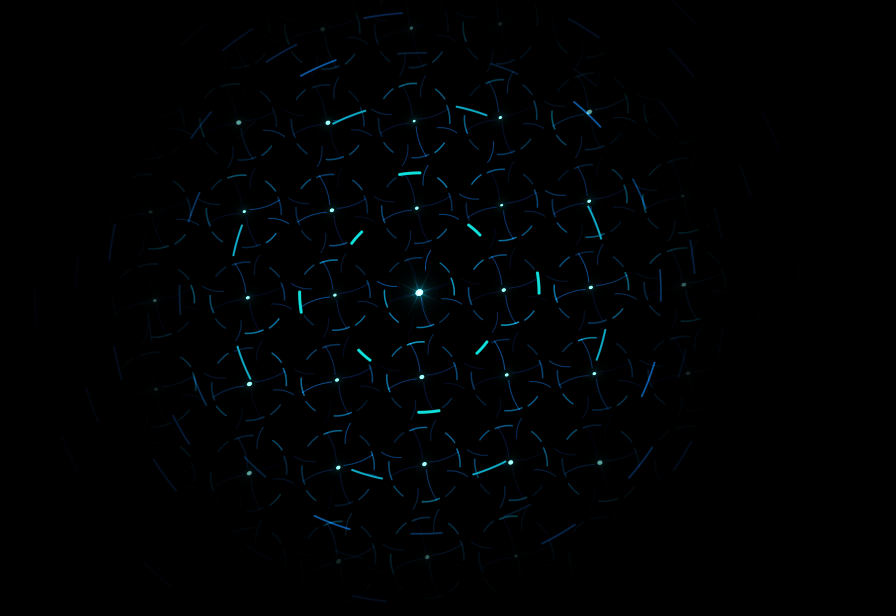
A Shadertoy shader for this background:

```glsl
float hash(vec2 p) {
    return fract(sin(dot(p, vec2(127.1, 311.7))) * 4375.85);
}

// Repeats the plane around the origin: local position and sector number
vec3 fold(vec2 p, float count, float offset) {
    float sector = 6.28318 / count;
    float angle = atan(p.y, p.x) - offset;
    float id = floor(angle / sector + 0.5);
    angle -= id * sector;
    return vec3(length(p) * vec2(cos(angle), sin(angle)), mod(id, count));
}

// Distance to a short arc centred on the local x axis
float arc(vec2 p, float radius, float halfLength) {
    float along = abs(atan(p.y, p.x)) * radius;
    return length(vec2(length(p) - radius, max(along - halfLength, 0.0)));
}

// Distance to a slightly bent line running outwards
float spoke(vec2 p, float start, float end, float bend) {
    float t = clamp((p.x - start) / (end - start), 0.0, 1.0);
    return length(p - vec2(mix(start, end, t), bend * t * (1.0 - t)));
}

float ink(float d, float width, float pixel) {
    return 1.0 - smoothstep(width - 0.7 * pixel, width + 0.7 * pixel, d);
}

void mainImage(out vec4 fragColor, in vec2 fragCoord) {
    const vec3 navy = vec3(0.05, 0.11, 0.36);
    const vec3 blue = vec3(0.05, 0.36, 0.66);
    const vec3 cyan = vec3(0.06, 0.88, 0.86);

    // One unit is one lattice cell, tilted and stretched outwards
    float pixel = 7.33 / iResolution.y;
    vec2 p = (fragCoord - vec2(0.468, 0.525) * iResolution.xy) * pixel;
    p = mat2(cos(0.03), -sin(0.03), sin(0.03), cos(0.03)) * p;
    p /= 1.0 + 0.005 * dot(p, p);
    float r = length(p);
    vec2 cell = floor(p + 0.5);
    vec2 local = p - cell;
    float fade = 1.0 - smoothstep(1.5, 3.7, r);
    vec3 color = vec3(0.0);

    // Faint arms around every lattice point
    vec3 f = fold(local, 4.0, 0.31);
    float chance = hash(cell + f.z * 7.3);
    color += mix(navy, blue, chance * chance) * ink(spoke(f.xy, 0.07, 0.42, -0.09), 0.006, pixel)
           * (0.3 + 0.6 * chance) * fade;
    f = fold(local, 4.0, -0.3);
    chance = hash(cell + f.z * 5.1 + 20.0);
    color += mix(navy, blue, chance) * ink(spoke(f.xy, 0.28, 0.53, 0.09), 0.006, pixel)
           * (0.2 + 0.7 * chance) * fade;

    // Short arcs on the sides and corners of every cell
    f = fold(local, 4.0, 0.15);
    chance = hash(cell + f.z * 3.7 + 40.0);
    color += mix(blue, cyan, 0.5 * chance * chance) * ink(arc(f.xy, 0.415, 0.1), 0.009, pixel)
           * (0.4 + 0.6 * chance) * fade;
    f = fold(local, 4.0, 0.75);
    chance = hash(cell + f.z * 9.1 + 60.0);
    color += mix(blue, cyan, 0.3 * chance) * ink(arc(f.xy, 0.43, 0.075), 0.008, pixel)
           * (0.3 + 0.7 * chance) * fade;

    // Bright dashes circling the centre
    f = fold(p, 4.0, 0.05);
    color = max(color, cyan * ink(arc(f.xy, 1.41, 0.12), 0.017, pixel));
    f = fold(p, 4.0, 0.82);
    color = max(color, cyan * ink(arc(f.xy, 0.99, 0.09), 0.017, pixel));
    f = fold(p, 4.0, 0.35);
    color = max(color, mix(blue, cyan, 0.6) * ink(arc(f.xy, 2.2, 0.2), 0.011, pixel));
    f = fold(p, 4.0, -0.31);
    color = max(color, mix(blue, cyan, 0.6) * ink(arc(f.xy, 2.2, 0.18), 0.011, pixel));

    // Outer rings of dim, broken dashes
    for (float i = 0.0; i < 5.0; i++) {
        f = fold(p, 16.0, 0.1 * i);
        chance = hash(vec2(f.z, i + 80.0));
        float radius = 2.75 + 0.34 * i + 0.14 * (chance - 0.5);
        float strength = smoothstep(0.15, 0.9, chance) * exp(-0.6 * i);
        color += mix(navy, blue, exp(-0.5 * i)) * strength
               * ink(arc(f.xy, radius, 0.12 + 0.1 * chance), 0.009, pixel);
    }

    // Glowing lattice points
    chance = hash(cell + 100.0);
    float d = length(local * mat2(0.9, 0.35, -0.45, 1.1));
    float dotFade = 1.0 - smoothstep(2.3, 3.4, length(cell));
    color += vec3(0.65, 1.0, 0.95) * ink(d, 0.015 + 0.015 * chance, pixel) * dotFade;
    color += vec3(0.03, 0.25, 0.28) * exp(-28.0 * d) * dotFade;

    // Central spark with a halo and thin rays
    color += vec3(0.8, 1.0, 1.0) * ink(d, 0.045, pixel) * step(r, 0.5);
    color += vec3(0.04, 0.42, 0.48) * exp(-14.0 * r);
    f = fold(p, 8.0, 0.31);
    color += vec3(0.03, 0.3, 0.36) * exp(-9.0 * r) * ink(abs(f.y), 0.006, pixel);

    fragColor = vec4(min(color, 1.0), 1.0);
}
```
